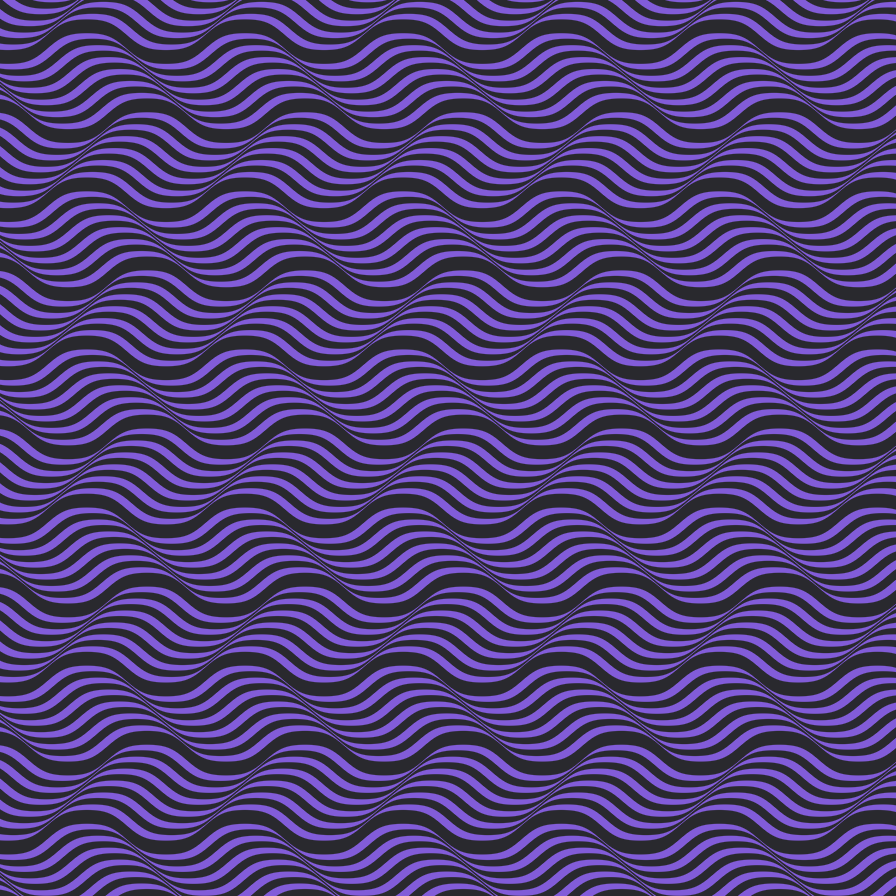
A Shadertoy shader for this pattern:

```glsl
// Purple wave stripes in bands that lean alternately right and left on charcoal.

const float TAU = 6.2831853;

// Height of a wave edge below its crest line, with broad crests and steep flanks.
float waveDrop(float x) {
    float angle = TAU * x;
    return 0.097 * (1.0 - cos(angle - 0.2 * sin(2.0 * angle)));
}

// Antialiased coverage of the area below an edge.
float below(float y, float edge, float pixel) {
    return clamp((y - edge) / pixel + 0.5, 0.0, 1.0);
}

// Six stripes, each the area between a wave and a sheared copy of it.
float bandCoverage(vec2 p, float band, float pixel) {
    float odd = mod(band, 2.0);
    float lean = 1.0 - 2.0 * odd;
    vec2 crest = vec2(0.55 + 0.38 * odd, 0.21 + 0.5 * band);
    float coverage = 0.0;
    for (int i = 0; i < 6; i++) {
        vec2 q = p - crest - float(i) * vec2(0.069 * lean, 0.0755);
        float top = waveDrop(q.x);
        float bottom = 0.035 + waveDrop(q.x - 0.035 * lean);
        coverage += below(q.y, top, pixel) - below(q.y, bottom, pixel);
    }
    return coverage;
}

void mainImage(out vec4 fragColor, in vec2 fragCoord) {
    // Square tiles, measured from the top left corner
    float tiles = 17.0 / 3.0;
    vec2 uv = fragCoord / iResolution.y;
    vec2 p = vec2(uv.x, 1.0 - uv.y) * tiles;
    float pixel = 1.15 * tiles / iResolution.y;

    // Troughs of one band reach into the next
    float band = floor((p.y - 0.21 + pixel) * 2.0);
    float coverage = bandCoverage(p, band, pixel)
                   + bandCoverage(p, band - 1.0, pixel);

    vec3 charcoal = vec3(0.16, 0.16, 0.18);
    vec3 purple = vec3(0.51, 0.36, 0.85);
    fragColor = vec4(mix(charcoal, purple, clamp(coverage, 0.0, 1.0)), 1.0);
}
```
